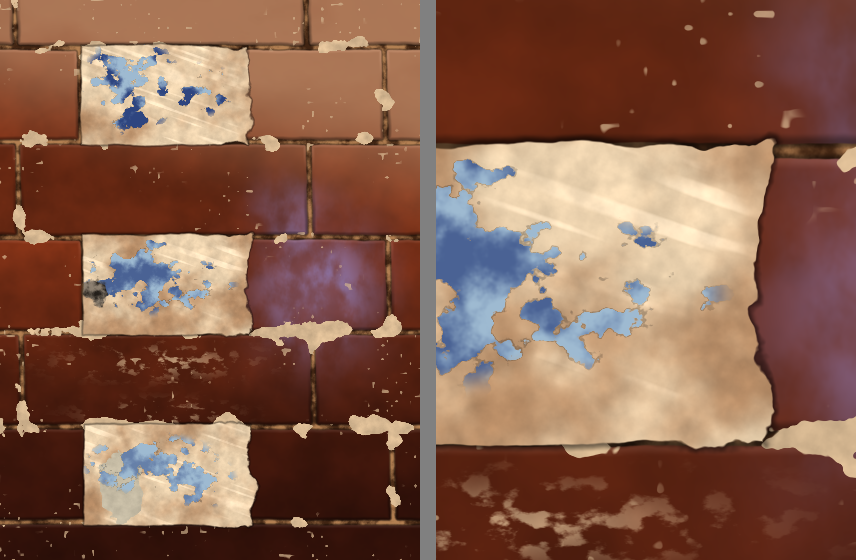
Left, the full canvas; right, a detail of the centre.
Give the GLSL for this texture, as a Shadertoy shader.

```glsl
// Worn glazed brown wall tiles in running bond, with three bare plaster patches and flaking blue paint.
#define ROW_H 0.1695        // height of one course
#define FIRST_ROW 0.085     // top of the first full course
#define JOINT 0.0048        // half width of the mortar joint
#define SKEW 0.02           // sideways drift of the joints
#define PATCH_X 0.294       // centre of the plaster column
#define PATCH_HALF vec2(0.149, 0.089)
#define GLARE_POS vec2(0.565, 0.515)
#define WEAR 0.64           // lower gives more chips

float hash(vec2 p) {
    vec3 q = fract(vec3(p.xyx) * 0.1031);
    q += dot(q, q.yzx + 33.33);
    return fract((q.x + q.y) * q.z);
}

float noise(vec2 p) {
    vec2 i = floor(p), f = fract(p);
    f = f * f * (3.0 - 2.0 * f);
    return mix(mix(hash(i), hash(i + vec2(1, 0)), f.x),
               mix(hash(i + vec2(0, 1)), hash(i + vec2(1, 1)), f.x), f.y);
}

float fbm(vec2 p) {
    float sum = 0.0, amp = 0.5;
    for (int i = 0; i < 5; i++) {
        sum += amp * noise(p);
        p = mat2(1.6, 1.2, -1.2, 1.6) * p + 7.3;
        amp *= 0.5;
    }
    return sum;
}

float box(vec2 p, vec2 b) {
    vec2 d = abs(p) - b;
    return length(max(d, 0.0)) + min(max(d.x, d.y), 0.0);
}

// Soft spot: 1 at its centre, fading with the given radii
float spot(vec2 p, vec2 c, vec2 r) {
    vec2 q = (p - c) / r;
    return exp(-dot(q, q));
}

vec3 mortar(vec2 p) {
    return mix(vec3(0.25, 0.14, 0.07), vec3(0.70, 0.50, 0.32), smoothstep(0.25, 0.7, fbm(p * 60.0)));
}

vec3 glaze(vec2 p, vec2 tileId) {
    vec3 c = mix(vec3(0.43, 0.165, 0.075), vec3(0.19, 0.065, 0.035), smoothstep(0.4, 0.95, p.y));
    c *= 0.9 + 0.2 * hash(tileId + 4.0);
    c *= 0.78 + 0.44 * fbm(p * 18.0 + tileId * 5.0);
    // Pale reflection over the upper courses, stronger to the right
    float veil = 1.0 - smoothstep(0.06, 0.36, p.y - 0.22 * (p.x - 0.3));
    veil *= 0.86 + 0.28 * fbm(p * vec2(9, 14));
    c = mix(c, vec3(0.69, 0.49, 0.36), clamp(veil, 0.0, 1.0) * 0.92);
    // Violet window glare broken up by the rippled glaze
    float ripple = smoothstep(0.25, 0.7, fbm(p * vec2(24, 17) + 3.0));
    float glare = spot(p, GLARE_POS, vec2(0.10, 0.11)) + 0.4 * spot(p, vec2(0.51, 0.37), vec2(0.06, 0.05));
    return mix(c, vec3(0.58, 0.53, 0.80), glare * (0.35 + 0.6 * ripple));
}

vec3 plaster(vec2 p, float k) {
    float coarse = fbm(p * 13.0 + k * 9.0), fine = fbm(p * 80.0);
    vec3 c = mix(vec3(0.72, 0.55, 0.40), vec3(0.92, 0.82, 0.68), smoothstep(0.25, 0.65, coarse));
    c *= 0.87 + 0.26 * fine;
    // Trowel scratches
    float scratch = noise(vec2(p.x * 12.0 + p.y * 9.0, p.y * 170.0 - p.x * 60.0));
    c += 0.10 * smoothstep(0.6, 0.9, scratch) * smoothstep(0.4, 0.6, coarse);
    // Grey skim coat on the lowest patch
    float skim = smoothstep(0.0, 0.02, spot(p, vec2(0.215, 0.86), vec2(0.06, 0.09)) - 0.95 + 0.9 * fbm(p * 22.0) - 0.1);
    c = mix(c, vec3(0.77, 0.73, 0.64) * (0.9 + 0.2 * fine), skim * step(1.5, k));
    // Flaking paint: dense on the top patch, sparser below
    float y0 = FIRST_ROW + ROW_H * (2.0 * k + 0.45);
    float cover = spot(p, vec2(0.235 + 0.018 * k, y0 - 0.01), vec2(0.065 + 0.014 * k, 0.068 - 0.013 * k));
    cover = max(cover, 0.72 * spot(p, vec2(0.355, y0 + 0.01 * k), vec2(0.055, 0.04)));
    float flake = fbm(p * vec2(48, 55) + k * 17.0) + 0.30 * cover - 0.70 + 0.015 * k;
    float paint = smoothstep(0.0, 0.02, flake) * smoothstep(0.1, 0.3, cover);
    float tone = smoothstep(0.35, 0.65, fbm(p * 35.0 + 8.0)) * (1.0 - 0.25 * k);
    vec3 blue = mix(vec3(0.62, 0.73, 0.82), vec3(0.18, 0.27, 0.50), tone);
    c *= 1.0 - 0.22 * smoothstep(-0.025, 0.0, flake) * smoothstep(0.1, 0.3, cover) * (1.0 - paint);
    c = mix(c, blue, paint);
    // Crumbled hollow at the left of the middle patch
    float hole = length((p - vec2(0.169, 0.517)) * vec2(1.0, 0.8)) + 0.03 * (fbm(p * 50.0) - 0.5);
    return mix(mix(vec3(0.14, 0.12, 0.10), vec3(0.55, 0.50, 0.44), smoothstep(0.3, 0.7, fine)), c, smoothstep(0.019, 0.024, hole));
}

void mainImage(out vec4 fragColor, in vec2 fragCoord) {
    float aa = 1.2 / iResolution.y;
    vec2 p = vec2(fragCoord.x, iResolution.y - fragCoord.y) / iResolution.y;

    // Tile layout: alternate courses shift, the bottom one has no upright joints
    float course = (p.y - FIRST_ROW + 0.003 * (noise(p * 9.0) - 0.5)) / ROW_H;
    float row = floor(course);
    float patched = 1.0 - mod(row, 2.0);
    float len = mix(0.520, 0.544, patched);
    float along = (p.x - SKEW * p.y - mix(0.026, 0.140, patched)) / len;
    if (row > 4.5) along = 0.5 + 0.1 * p.x;
    vec2 tileId = vec2(floor(along), row);
    vec2 local = (fract(vec2(along, course)) - 0.5) * vec2(len, ROW_H);
    float d = box(local, vec2(len, ROW_H) * 0.5 - JOINT - 0.004) - 0.004 + 0.003 * (fbm(p * 40.0) - 0.5);

    // Tiles over mortar, with a dark lower lip and a lit upper rim
    vec3 tile = glaze(p, tileId);
    float rim = smoothstep(-0.007, -0.001, d);
    tile *= 1.0 - 0.35 * rim * smoothstep(-0.05, 0.08, local.y);
    tile += 0.07 * rim * smoothstep(0.03, 0.08, -local.y);
    vec3 bed = mortar(p) * (0.55 + 0.45 * smoothstep(0.0, 0.004, d));
    vec3 col = mix(tile, bed, smoothstep(-aa, aa, d));

    // Chipped edges, specks and dry scuffs
    vec3 chalk = vec3(0.84, 0.72, 0.57) * (0.85 + 0.3 * fbm(p * 70.0));
    float chip = fbm(p * 17.0 + 2.0) - 9.0 * max(-d, 0.0) - WEAR + 0.10 * smoothstep(0.3, 0.85, p.y) * smoothstep(0.2, 0.55, p.x);
    col = mix(col, chalk, smoothstep(0.0, 0.012, chip));
    float speck = smoothstep(0.86, 0.93, noise(p * 120.0)) * smoothstep(0.5, 0.7, noise(p * 16.0 + 5.0));
    float scuffZone = spot(p, vec2(0.28, 0.645), vec2(0.13, 0.025)) + spot(p, vec2(0.28, 0.74), vec2(0.10, 0.02));
    float scuff = smoothstep(0.54, 0.68, fbm(p * vec2(55, 95))) * scuffZone;
    col = mix(col, chalk, clamp(0.7 * speck + 0.75 * scuff, 0.0, 1.0));

    // Ragged plaster in every second course, with a thin shadow on its edge
    float k = clamp(floor((p.y - FIRST_ROW + 0.5 * ROW_H) / (2.0 * ROW_H)), 0.0, 2.0);
    vec2 centre = vec2(PATCH_X + 0.003 * k, FIRST_ROW + ROW_H * (2.0 * k + 0.5));
    float ragged = 0.008 + 0.030 * smoothstep(0.36, 0.44, p.x);
    float dp = box(p - centre, PATCH_HALF) + ragged * (fbm(p * 24.0) - 0.5);
    col *= 1.0 - 0.5 * (1.0 - smoothstep(0.0, 0.005, dp));
    col = mix(plaster(p, k), col, smoothstep(-aa, aa, dp));

    fragColor = vec4(clamp(col, 0.0, 1.0), 1.0);
}
```
